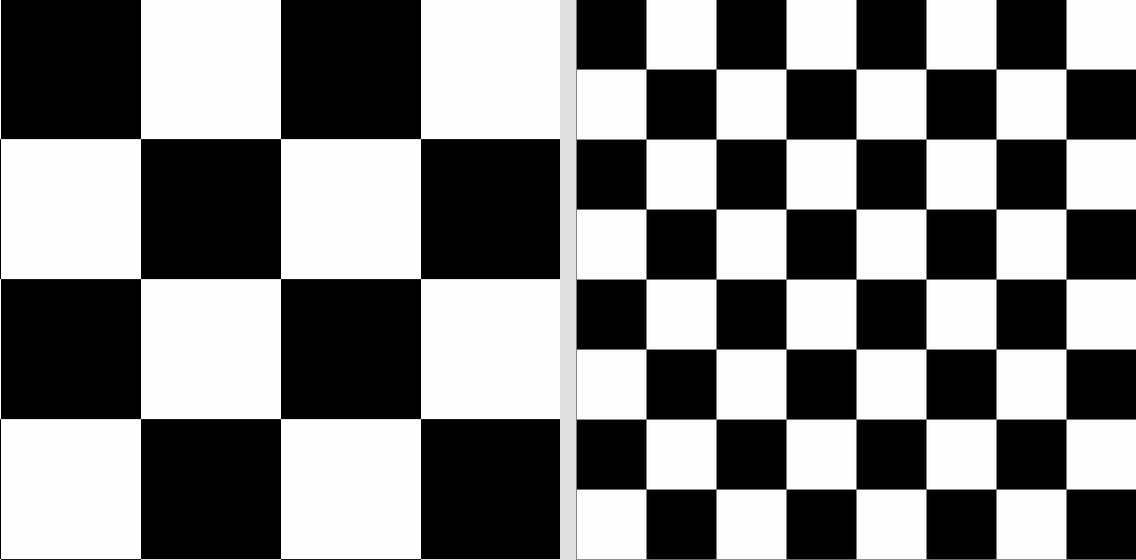
Left, the tile; right, the same tile 2 across and 2 down.
Write a three.js fragment shader that draws this pattern.

```glsl
#define CHECKS 4.0
#define SHIFT vec2(0.0018, 0.0016)
#define DARK vec3(0.0)
#define LIGHT vec3(0.995)

varying vec2 vUv;

// Square wave per axis: +1 in even cells, -1 in odd cells, smoothed at the edges
vec2 squareWave(vec2 cell) {
  vec2 side = 1.0 - 2.0 * mod(floor(cell), 2.0);
  vec2 edgeDistance = 0.5 - abs(fract(cell) - 0.5);
  return side * clamp(2.0 * edgeDistance / fwidth(cell), 0.0, 1.0);
}

void main() {
  // The even number of checks wraps across both borders
  vec2 wave = squareWave((vUv - SHIFT) * CHECKS);

  // Cells of equal parity are light
  float light = 0.5 + 0.5 * wave.x * wave.y;
  gl_FragColor = vec4(mix(DARK, LIGHT, light), 1.0);
}
```
